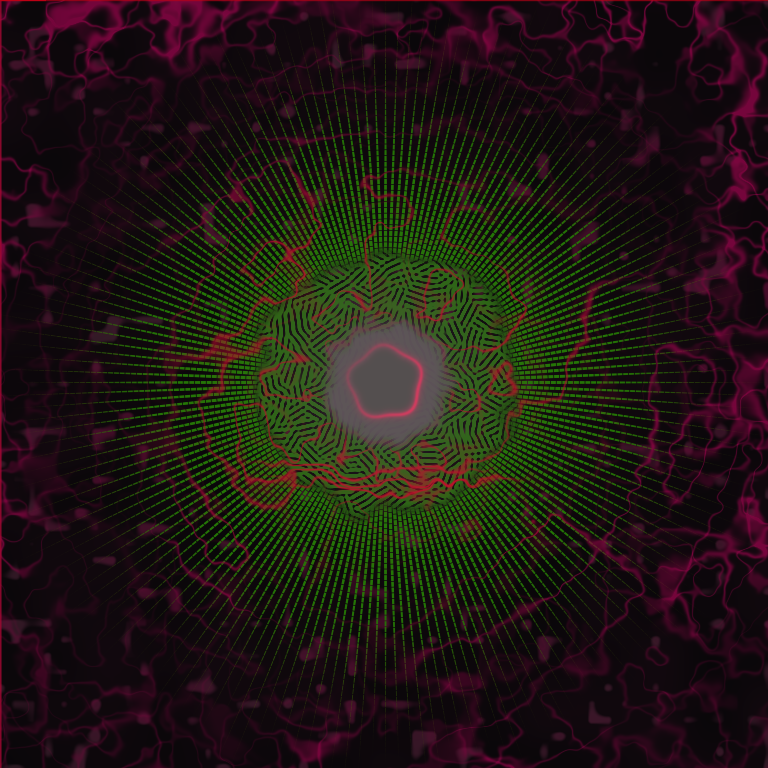
Reproduce this background procedurally as a WebGL 2 fragment shader.

```glsl
#version 300 es
precision highp float;
// Dark iris: green rays and maze around a misty core, crossed by crimson veins.
uniform vec2 u_resolution;
out vec4 outColor;

const float TAU = 6.2831853;
const vec2 CENTER = vec2(0.502, 0.502);
const float RAY_COUNT = 180.0;
const float DASH_LENGTH = 0.0075;
const float MAZE_RADIUS = 0.168;
const float MAZE_CELL = 0.024;
const float MAZE_PERIOD = 0.0078;
const float CORE_RADIUS = 0.078;
const float RING_RADIUS = 0.046;
const vec3 NIGHT = vec3(0.035, 0.025, 0.035);
const vec3 RAY_GREEN = vec3(0.14, 0.46, 0.02);
const vec3 MAZE_GREEN = vec3(0.17, 0.42, 0.07);
const vec3 CRIMSON = vec3(0.78, 0.04, 0.15);
const vec3 MAGENTA = vec3(0.50, 0.02, 0.25);
const vec3 MIST = vec3(0.37, 0.33, 0.35);
const vec3 CORE_GREY = vec3(0.33, 0.31, 0.31);
const vec3 RING_PINK = vec3(0.80, 0.24, 0.37);

float hash(vec2 p) {
    return fract(sin(dot(p, vec2(127.1, 311.7))) * 43758.5453);
}

// Value noise that repeats along x after the given period.
float noise(vec2 p, float period) {
    vec2 i = floor(p), f = fract(p);
    f = f * f * (3.0 - 2.0 * f);
    float x0 = mod(i.x, period), x1 = mod(i.x + 1.0, period);
    float low = mix(hash(vec2(x0, i.y)), hash(vec2(x1, i.y)), f.x);
    float high = mix(hash(vec2(x0, i.y + 1.0)), hash(vec2(x1, i.y + 1.0)), f.x);
    return mix(low, high, f.y);
}

float noise(vec2 p) { return noise(p, 4096.0); }

float bell(float x, float width) { return exp(-x * x / (width * width)); }

// Thin line where a noise field crosses its middle value.
float vein(float field, float width) { return bell(field - 0.5, width); }

// Blended wave packets, mostly tangential, form short winding stripes.
float maze(vec2 p) {
    vec2 cell = floor(p / MAZE_CELL);
    float sum = 0.0, total = 0.0;
    for (int y = -1; y <= 1; y++) {
        for (int x = -1; x <= 1; x++) {
            vec2 id = cell + vec2(x, y);
            vec2 site = (id + vec2(hash(id), hash(id + 17.0))) * MAZE_CELL;
            vec2 d = p - site;
            float turn = atan(site.y, site.x) + (hash(id + 41.0) - 0.5) * 2.6;
            float weight = exp(-4.0 * dot(d, d) / (MAZE_CELL * MAZE_CELL));
            float phase = TAU * (dot(d, vec2(cos(turn), sin(turn))) / MAZE_PERIOD + hash(id + 73.0));
            sum += weight * cos(phase);
            total += weight;
        }
    }
    return smoothstep(-0.6, -0.1, sum / max(total, 0.001));
}

// Dashed rays that thin out and fade with distance.
float rays(float r, float turn, float px) {
    float s = turn * RAY_COUNT;
    float id = mod(floor(s + 0.5), RAY_COUNT);
    float d = abs(fract(s + 0.5) - 0.5) * TAU * r / RAY_COUNT;
    float w = mix(0.0022, 0.0004, smoothstep(0.15, 0.46, r));
    float line = 1.0 - smoothstep(w - 0.6 * px, w + 0.6 * px, d);
    float dash = abs(fract(r / DASH_LENGTH + hash(vec2(id, 5.0))) - 0.5);
    float gap = smoothstep(0.34, 0.48, dash) * 0.75;
    float reach = 0.49 + 0.06 * hash(vec2(id, 9.0));
    return line * (1.0 - gap) * (1.0 - smoothstep(0.28, reach, r));
}

void main() {
    vec2 uv = gl_FragCoord.xy / u_resolution;
    float px = 1.0 / min(u_resolution.x, u_resolution.y);
    vec2 p = uv - CENTER;
    float r = length(p), angle = atan(p.y, p.x), turn = angle / TAU + 0.5;
    vec2 warp = vec2(noise(uv * 65.0), noise(uv * 65.0 + 31.0)) - 0.5;
    vec2 q = p + warp * 0.016;
    float outer = smoothstep(0.32, 0.58, r);

    // Dark ground with faint grey and magenta flecks.
    vec3 color = NIGHT + 0.035 * noise(uv * 14.0) * vec3(1.0, 0.25, 0.6);
    float fleck = smoothstep(0.77, 0.95, noise(uv * 48.0 + 7.0));
    color += fleck * mix(vec3(0.13, 0.08, 0.1), MAGENTA * 0.45, noise(uv * 9.0));

    // Rays give way to the maze near the middle.
    float edge = MAZE_RADIUS + 0.03 * (noise(uv * 28.0) - 0.5);
    float inside = 1.0 - smoothstep(edge - 0.012, edge + 0.012, r);
    vec3 rayTint = mix(RAY_GREEN, vec3(0.30, 0.34, 0.03), smoothstep(0.3, 0.5, r));
    color = mix(color, rayTint, rays(r, turn, px) * (1.0 - inside));
    color = mix(color, MAZE_GREEN, maze(p) * inside * 0.95);

    // Branching veins crowd the corners; arcs curl around the iris.
    float net = vein(noise(q * 19.0 + 40.0), 0.04) + 0.7 * vein(noise(q * 31.0 + 80.0), 0.05);
    float qr = length(q), qTurn = atan(q.y, q.x) / TAU + 0.5;
    float arcs = vein(noise(vec2(qTurn * 24.0, qr * 27.0), 24.0), 0.035);
    float patches = smoothstep(0.25, 0.75, noise(uv * 7.0 + 3.0));
    float veins = net * mix(0.16, 0.85, outer) + arcs * mix(0.65, 0.4, outer);
    veins *= mix(0.3, 1.0, patches) * smoothstep(0.07, 0.1, r);
    vec3 veinTint = mix(CRIMSON, MAGENTA, smoothstep(0.14, 0.38, r));
    color = mix(color, veinTint, clamp(veins, 0.0, 0.9));

    // Bright strands sweep below the core.
    for (int i = 0; i < 3; i++) {
        float k = float(i);
        float height = -0.116 - 0.011 * k + 0.35 * p.x * p.x;
        height += 0.022 * (noise(vec2(p.x * 24.0 + 50.0, k * 7.0)) - 0.5);
        float span = 1.0 - smoothstep(0.08, 0.19, abs(p.x - 0.02 * (k - 1.0)));
        color = mix(color, CRIMSON, bell(q.y - height, 0.0022) * span * 0.85);
    }

    // Ragged mist, its magenta fringe, and the grey core.
    float rag = r + 0.018 * (noise(uv * 42.0) - 0.5) + 0.007 * (noise(uv * 110.0) - 0.5);
    color = mix(color, MIST, 0.4 * bell(r, 0.125));
    color = mix(color, MIST, 0.95 * (1.0 - smoothstep(CORE_RADIUS - 0.014, CORE_RADIUS + 0.014, rag)));
    color = mix(color, vec3(0.57, 0.16, 0.33), 0.5 * bell(rag - CORE_RADIUS, 0.003) * noise(uv * 22.0 + 9.0));
    float rim = RING_RADIUS + 0.003 * cos(5.0 * angle - 2.094) + 0.002 * (noise(uv * 35.0) - 0.5);
    color = mix(color, CORE_GREY, 1.0 - smoothstep(rim - 0.01, rim, r));

    // Uneven glowing ring, strongest at the lower right.
    float power = 0.65 + 0.35 * cos(angle + 0.5);
    float ring = 0.75 * bell(r - rim, 0.0026) + 0.3 * bell(r - rim, 0.007);
    color = mix(color, RING_PINK, min(ring * power, 1.0));

    // Red hairlines on the left and top borders.
    float left = 1.0 - smoothstep(0.001, 0.003, uv.x);
    float top = 1.0 - smoothstep(0.0005, 0.0025, 1.0 - uv.y);
    color = mix(color, vec3(0.65, 0.03, 0.2), left * 0.8);
    color = mix(color, vec3(0.75, 0.0, 0.08), top * mix(0.65, 1.0, step(uv.x, 0.06)));
    outColor = vec4(color, 1.0);
}
```
